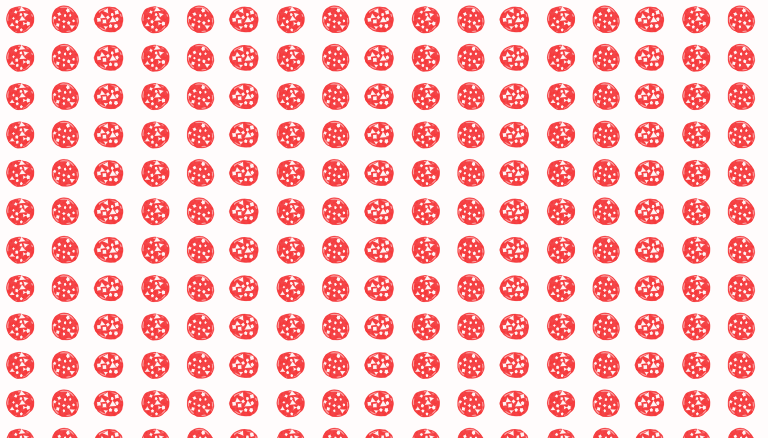
Reproduce this pattern procedurally as a Shadertoy shader.

```glsl
// Rows of hand-printed red discs flecked with angular pale spots, on near-white.
// Three disc designs take turns across the columns; each is a wobbly polar
// outline with spots scattered along a golden-angle spiral.

float hash(vec2 p) {
    return fract(sin(dot(p, vec2(127.1, 311.7))) * 43758.5453);
}

float noise(vec2 p) {
    vec2 i = floor(p), f = fract(p);
    f = f * f * (3.0 - 2.0 * f);
    return mix(mix(hash(i), hash(i + vec2(1, 0)), f.x),
               mix(hash(i + vec2(0, 1)), hash(i + vec2(1, 1)), f.x), f.y);
}

// Signed distance to the uneven disc outline; kind selects the design
float discOutline(vec2 p, float kind) {
    float a = atan(p.y, p.x);
    float axis = kind == 1.0 ? 0.8 : 0.1;
    float radius = 0.304 + (0.007 + 0.007 * kind) * cos(2.0 * (a - axis));
    radius -= 0.008 * cos(3.0 * a + 2.0 * (2.0 - kind));
    radius += 0.014 * (noise(p * 14.0 + kind * 31.0) - 0.5);
    return length(p) - radius;
}

// Signed distance to a regular polygon
float polygon(vec2 p, float radius, float sides, float turn) {
    float sector = 6.28318 / sides;
    float a = mod(atan(p.y, p.x) + turn, sector) - 0.5 * sector;
    return length(p) * cos(a) - radius;
}

// Distance to the nearest of the scattered spots
float spots(vec2 p, float kind) {
    float d = 1.0;
    for (float i = 0.0; i < 12.0; i++) {
        vec2 seed = vec2(i, kind * 7.0 + 3.0);
        float h = hash(seed), g = hash(seed + 19.0);
        float a = i * 2.4 + kind * 2.1 + 0.5 * (h - 0.5);
        float reach = 0.238 * sqrt((i + 0.6) / 12.0);
        vec2 q = p - reach * vec2(cos(a), sin(a));
        q.x *= mix(0.8, 1.25, h);
        d = min(d, polygon(q, mix(0.02, 0.043, g), 3.0 + floor(h * 3.0), g * 6.3));
    }
    return d;
}

void mainImage(out vec4 fragColor, in vec2 fragCoord) {
    // One unit is a column pitch, measured from the top left
    float px = 17.04 / iResolution.x;
    vec2 uv = vec2(fragCoord.x, iResolution.y - fragCoord.y) * px;
    vec2 pitch = vec2(1.0, 0.852);
    vec2 grid = uv - vec2(0.444, 0.433) + 0.5 * pitch;
    float kind = mod(floor(grid.x), 3.0);
    vec2 p = mod(grid, pitch) - 0.5 * pitch;
    p.x += kind == 2.0 ? 0.025 : 0.0;

    float edge = discOutline(p, kind);
    float soft = 0.65 * px;
    float disc = smoothstep(soft, -soft, edge);
    float spot = smoothstep(soft, -soft, spots(p, kind));

    // Uneven ink, with broken pale scratches just inside the rim
    float grain = noise(p * 26.0 + kind * 17.0);
    vec3 ink = mix(vec3(0.97, 0.21, 0.21), vec3(0.95, 0.29, 0.31), grain);
    float scratch = smoothstep(0.012 + soft, 0.0, abs(edge + 0.035));
    scratch *= smoothstep(0.55, 0.8, noise(p * 11.0 + kind * 43.0));

    vec3 paper = vec3(1.0, 0.99, 0.99);
    ink = mix(ink, paper, max(0.96 * spot, 0.5 * scratch));
    fragColor = vec4(mix(paper, ink, disc), 1.0);
}
```
